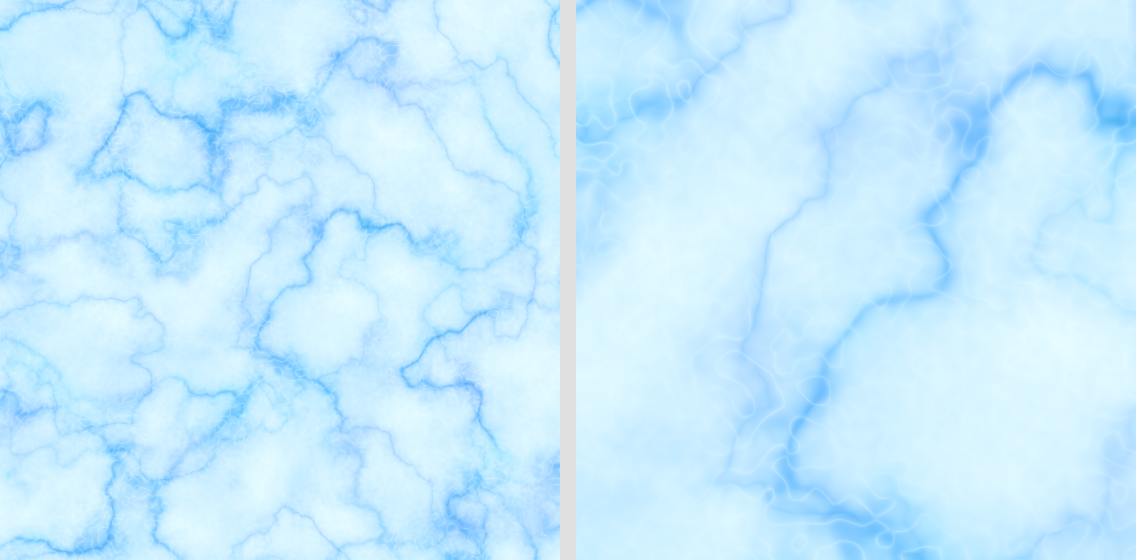
Left, the full canvas; right, a detail of the centre.
This texture is drawn by a Shadertoy shader. Its source:

```glsl
// Pale blue marble: jagged veins run along the zero lines of fractal noise,
// wrapped in soft halos over mottled clouds. Fine light curls, strongest
// near the veins, give the stone its crystalline grain.

// Random unit gradient for a lattice cell
vec2 cellGradient(vec2 cell) {
    uvec2 q = uvec2(ivec2(cell) + 4096) * uvec2(1597334673u, 3812015801u);
    uint h = (q.x ^ q.y) * 1597334673u;
    h = (h ^ (h >> 15)) * 2246822519u;
    h ^= h >> 13;
    float angle = float(h & 65535u) / 65536.0 * 6.28318;
    return vec2(cos(angle), sin(angle));
}

float gradientNoise(vec2 p) {
    vec2 cell = floor(p), f = p - cell;
    vec2 u = f * f * f * (f * (f * 6.0 - 15.0) + 10.0);
    vec2 e = vec2(1.0, 0.0);
    float a = dot(cellGradient(cell), f);
    float b = dot(cellGradient(cell + e.xy), f - e.xy);
    float c = dot(cellGradient(cell + e.yx), f - e.yx);
    float d = dot(cellGradient(cell + e.xx), f - e.xx);
    return mix(mix(a, b, u.x), mix(c, d, u.x), u.y);
}

float fbm(vec2 p, float gain) {
    float sum = 0.0, amplitude = 1.0;
    for (int i = 0; i < 5; i++) {
        sum += amplitude * gradientNoise(p);
        p = mat2(1.6, 1.2, -1.2, 1.6) * p + 17.3;
        amplitude *= gain;
    }
    return sum;
}

void mainImage(out vec4 fragColor, in vec2 fragCoord) {
    vec2 uv = fragCoord / iResolution.y;
    vec2 warp = vec2(fbm(uv * 5.0 + 31.0, 0.5), fbm(uv * 5.0 + 67.0, 0.5));
    vec2 p = uv + 0.025 * warp;

    // Main veins and a fainter second network
    float vein = abs(fbm(p * 3.7 + 5.0, 0.43));
    float faintVein = abs(fbm(p * 4.6 + 83.0, 0.45));
    float strength = smoothstep(-0.4, 0.35, fbm(uv * 3.0 + 41.0, 0.5));
    float halo = exp(-vein * 9.0) * (0.55 + 0.45 * strength);
    float faintHalo = exp(-faintVein * 9.0);
    float core = exp(-vein * 38.0) * (0.3 + 0.7 * strength);
    float faintCore = exp(-faintVein * 45.0) * (1.0 - 0.6 * strength);

    // Clouds and fine curls
    float cloud = fbm(p * 7.0 + 11.0, 0.6);
    vec2 grainPoint = uv + 0.006 * vec2(gradientNoise(uv * 48.0), gradientNoise(uv * 48.0 + 9.0));
    float curlNoise = gradientNoise(grainPoint * 62.0 + 3.0);
    float curl = exp(-abs(curlNoise) * 14.0) - 0.3;
    float grain = gradientNoise(grainPoint * 110.0 + 29.0);
    float nearVein = clamp(halo + 0.5 * faintHalo, 0.0, 1.0);

    // Red falls with depth; green and blue follow it
    float tone = 0.865 + 0.07 * cloud;
    tone -= 0.19 * halo + 0.10 * faintHalo;
    tone -= 0.23 * core + 0.09 * faintCore;
    tone += curl * (0.012 + 0.13 * nearVein * nearVein);
    tone += grain * (0.015 + 0.05 * nearVein);
    tone += 0.07 * exp(-vein * 170.0);
    tone = clamp(tone, 0.12, 0.91);

    // Slow drift between cyan and periwinkle tints
    float tint = fbm(uv * 5.0 + 53.0, 0.5);
    float depth = max(0.85 - tone, 0.0);
    float green = 0.96 + 0.5 * (tone - 0.85) + 0.05 * tint * smoothstep(0.0, 0.15, depth);
    float blue = 1.0 - 0.25 * max(0.5 - tone, 0.0);
    fragColor = vec4(clamp(vec3(tone, green, blue), 0.0, 1.0), 1.0);
}
```
